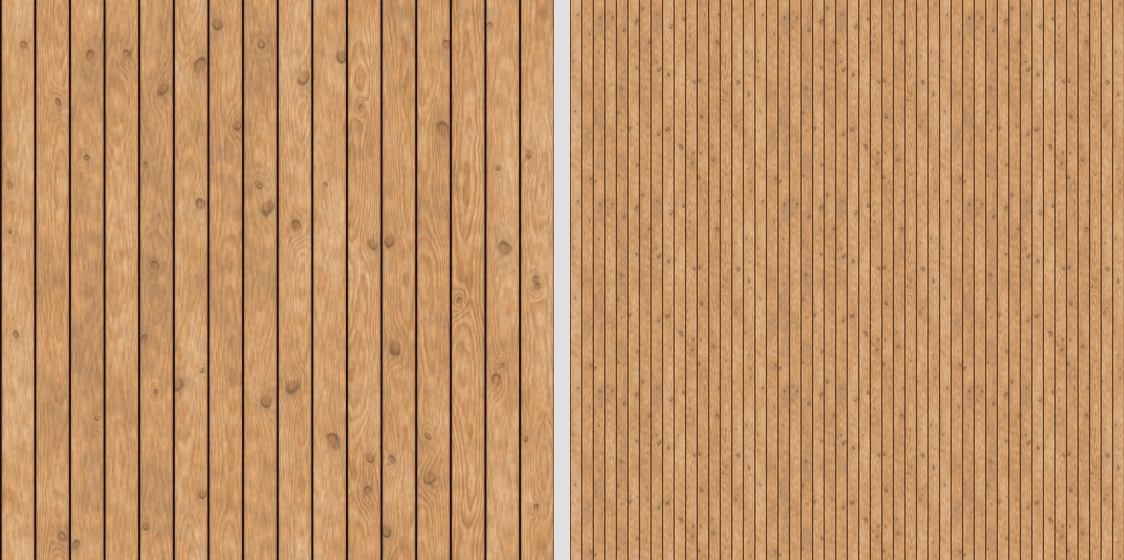
Left, the tile; right, the same tile 3 across and 3 down.
A WebGL 2 fragment shader for this texture:

```glsl
#version 300 es
precision highp float;
// Wall of upright softwood planks parted by thin dark gaps. Each plank has its own
// seed for tone, nested growth rings, knots and fibres. Plank numbers and all noise
// along the height wrap, so the texture tiles both ways.

uniform vec2 u_resolution;
out vec4 fragColor;

const float PLANKS = 16.0;        // planks across the canvas
const float PLANK_SHIFT = 0.02;   // offset of the first gap, in plank widths
const float GAP_HALF = 0.028;     // half gap width, in plank widths
const int KNOT_SLOTS = 6;         // possible knots per plank
const float KNOT_CHANCE = 0.62;
const float RING_CURVE = 13.0;    // rings gained from plank heart to edge
const float RING_WANDER = 5.5;    // rings shifted by slow noise
const float RING_STRENGTH = 0.55;
const float FIBRE_STRENGTH = 0.11;

const vec3 BASE = vec3(0.82, 0.62, 0.42);
const vec3 PALE = vec3(0.86, 0.69, 0.51);
const vec3 DULL = vec3(0.73, 0.56, 0.40);
const vec3 LATEWOOD = vec3(0.72, 0.47, 0.27);
const vec3 KNOT = vec3(0.62, 0.41, 0.25);
const vec3 STAIN = vec3(0.48, 0.37, 0.27);
const vec3 GAP = vec3(0.11, 0.05, 0.035);

float hash(vec2 p) {
  return fract(sin(dot(p, vec2(127.1, 311.7))) * 43758.5453);
}

// Value noise whose lattice wraps after "period" cells in y
float noise(vec2 p, float period, float seed) {
  vec2 cell = floor(p);
  vec2 f = fract(p);
  f = f * f * (3.0 - 2.0 * f);
  float y0 = mod(cell.y, period);
  float y1 = mod(cell.y + 1.0, period);
  float x0 = cell.x + seed * 61.0;
  float low = mix(hash(vec2(x0, y0)), hash(vec2(x0 + 1.0, y0)), f.x);
  float high = mix(hash(vec2(x0, y1)), hash(vec2(x0 + 1.0, y1)), f.x);
  return mix(low, high, f.y);
}

// Noise over one plank: x cells across it, y cells along the whole height
float grain(vec2 p, vec2 cells, float seed) {
  return noise(p * cells, cells.y, seed);
}

// Adds up the knots of a plank: x ring lift, y heart, z dark rim, w stain around
vec4 knots(vec2 p, float seed) {
  vec4 sum = vec4(0.0);
  for (int i = 0; i < KNOT_SLOTS; i++) {
    vec2 key = vec2(seed + 20.0, float(i) * 7.0);
    float present = step(hash(key), KNOT_CHANCE);
    float size = mix(0.06, 0.19, pow(hash(key + 1.3), 1.5));
    float x = mix(0.12, 0.88, hash(key + 2.7));
    float y = (float(i) + hash(key + 4.1)) / float(KNOT_SLOTS);
    vec2 d = vec2(p.x - x, (fract(p.y - y + 0.5) - 0.5) * PLANKS);
    d.y += d.x * (hash(key + 5.9) - 0.5);
    float r = length(d * vec2(1.0, 0.8)) / size;
    r += 0.5 * (grain(p, vec2(6.0, 90.0), seed + 3.0) - 0.5);
    float spread = length(d * vec2(1.0, 0.55)) / size;
    float side = smoothstep(-1.5, 1.5, d.y / size * sign(hash(key + 8.3) - 0.5));
    float rim = exp(-pow((r - 0.85) * 4.0, 2.0)) * side;
    sum += present * vec4(3.2 * exp(-0.22 * spread * spread),
                          1.0 - smoothstep(0.5, 1.1, r), rim,
                          exp(-0.3 * spread * spread));
  }
  return sum;
}

void main() {
  vec2 uv = gl_FragCoord.xy / u_resolution;
  float across = uv.x * PLANKS - PLANK_SHIFT;
  float seed = mod(floor(across), PLANKS);
  vec2 p = vec2(fract(across), uv.y);
  float pixel = PLANKS / u_resolution.x;
  vec4 knot = knots(p, seed);

  // Growth rings: contour lines of a curved, wandering height field
  float heart = mix(0.2, 0.8, hash(vec2(seed, 3.0)));
  float rings = RING_CURVE * pow(p.x - heart, 2.0)
    + RING_WANDER * grain(p, vec2(1.3, 6.0), seed + 17.0)
    + 0.9 * grain(p, vec2(3.0, 22.0), seed + 34.0)
    + 0.3 * grain(p, vec2(7.0, 60.0), seed + 51.0) + knot.x;
  float phase = fract(rings);
  float late = smoothstep(0.15, 0.8, phase) * (1.0 - smoothstep(0.82, 1.0, phase));
  late = mix(late, 0.4, smoothstep(0.3, 0.9, fwidth(rings)));
  float figure = mix(0.35, 1.0, hash(vec2(seed, 9.0)))
    * mix(0.5, 1.2, grain(p, vec2(2.0, 9.0), seed + 68.0));

  // Plank tone, weathered patches and growth lines
  float patches = grain(p, vec2(1.5, 8.0), seed + 85.0);
  float mottle = grain(p, vec2(3.0, 40.0), seed + 102.0);
  float tone = 0.6 * patches + 0.4 * mottle + 0.3 * (hash(vec2(seed, 5.0)) - 0.5);
  vec3 color = mix(BASE, PALE, smoothstep(0.4, 0.85, tone));
  color = mix(color, DULL, 0.8 * (1.0 - smoothstep(0.15, 0.42, tone)));
  color = mix(color, PALE, 0.35 * (1.0 - late) * figure);
  color = mix(color, LATEWOOD, RING_STRENGTH * late * figure);

  // Fine fibres and short dark flecks
  float fibre = 0.6 * grain(p, vec2(17.0, 44.0), seed + 119.0)
    + 0.4 * grain(p, vec2(31.0, 130.0), seed + 136.0);
  color *= 1.0 + FIBRE_STRENGTH * (fibre - 0.5) * 2.0;
  float fleck = smoothstep(0.86, 0.97, grain(p, vec2(13.0, 70.0), seed + 153.0));
  color = mix(color, LATEWOOD, 0.4 * fleck);

  // Knots: stained surroundings, reddish heart and broken dark rim
  color = mix(color, STAIN, min(0.35 * knot.w * mottle, 0.4));
  color = mix(color, KNOT, min(0.5 * knot.y * (0.6 + 0.6 * late), 0.7));
  color = mix(color, STAIN * 0.85, min(0.65 * knot.z, 0.8));

  // Shaded plank edges and the gap between planks
  float edge = min(p.x, 1.0 - p.x);
  color *= 1.0 - 0.12 * (1.0 - smoothstep(GAP_HALF, 0.11, edge));
  float wood = smoothstep(GAP_HALF - 0.7 * pixel, GAP_HALF + 0.7 * pixel, edge);
  fragColor = vec4(mix(GAP, color, wood), 1.0);
}
```
